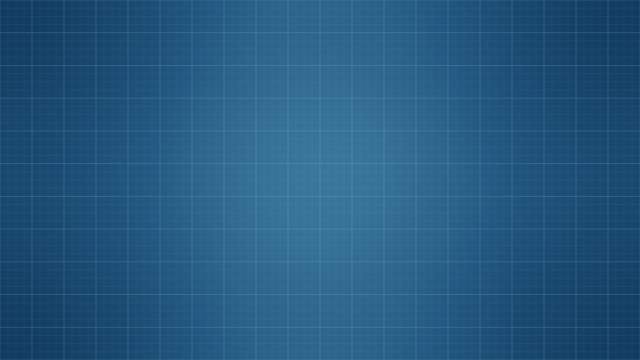
A WebGL 1 fragment shader for this pattern:

```glsl
#ifdef GL_FRAGMENT_PRECISION_HIGH
precision highp float;
#else
precision mediump float;
#endif

uniform vec2 u_resolution;

const float PI = 3.14159265;
const vec2 CELLS = vec2(20.0, 11.0);
const float SUBDIVISIONS = 4.0;
const float LINE_WIDTH = 0.0023;  // fraction of canvas height

const vec3 CENTRE_BLUE = vec3(0.225, 0.460, 0.608);
const vec3 MIDDLE_BLUE = vec3(0.132, 0.342, 0.502);
const vec3 CORNER_BLUE = vec3(0.072, 0.236, 0.380);
const vec3 LINE_BLUE = vec3(0.55, 0.78, 0.88);

float hash(vec2 p) {
    return fract(sin(dot(p, vec2(127.1, 311.7))) * 43758.5453);
}

// Value noise that wraps after a whole number of lattice cells
float wrappedNoise(vec2 uv, vec2 period) {
    vec2 p = uv * period;
    vec2 i = floor(p);
    vec2 f = fract(p);
    f = f * f * (3.0 - 2.0 * f);
    vec2 a = mod(i, period);
    vec2 b = mod(i + 1.0, period);
    float low = mix(hash(a), hash(vec2(b.x, a.y)), f.x);
    float high = mix(hash(vec2(a.x, b.y)), hash(b), f.x);
    return mix(low, high, f.y);
}

// Share of a pixel covered by the nearest line, on each axis
vec2 lineCoverage(vec2 uv, vec2 count, vec2 size, float width, float pixel) {
    vec2 d = abs(fract(uv * count + 0.5) - 0.5) * size / count;
    vec2 upper = min(d + 0.5 * pixel, vec2(0.5 * width));
    vec2 lower = max(d - 0.5 * pixel, vec2(-0.5 * width));
    return clamp((upper - lower) / pixel, 0.0, 1.0);
}

float grid(vec2 uv, vec2 count, vec2 size, float width, float pixel) {
    vec2 c = lineCoverage(uv, count, size, width, pixel);
    return 1.0 - (1.0 - c.x) * (1.0 - c.y);
}

// Radial falloff, 0 in the centre and 1 in the corners, flat across the edges
float vignette(vec2 uv, vec2 size) {
    vec2 s = sin(PI * (uv - 0.5));
    vec2 weight = size * size / dot(size, size);
    return pow(dot(s * s, weight), 0.92);
}

vec3 paper(float falloff) {
    vec3 inner = mix(CENTRE_BLUE, MIDDLE_BLUE, clamp(falloff * 2.0, 0.0, 1.0));
    return mix(inner, CORNER_BLUE, clamp(falloff * 2.0 - 1.0, 0.0, 1.0));
}

void main() {
    vec2 uv = gl_FragCoord.xy / u_resolution;
    vec2 size = vec2(u_resolution.x / u_resolution.y, 1.0);
    float pixel = 1.0 / u_resolution.y;

    // Shaded paper with faint mottling and grain
    vec3 color = paper(vignette(uv, size));
    color += 0.006 * (wrappedNoise(uv, vec2(16.0, 9.0)) - 0.5);
    color += 0.008 * (wrappedNoise(uv, vec2(256.0, 144.0)) - 0.5);

    // Fine and main rulings
    float minor = grid(uv, CELLS * SUBDIVISIONS, size, LINE_WIDTH, pixel);
    float major = grid(uv, CELLS, size, LINE_WIDTH, pixel);
    color = mix(color, LINE_BLUE, max(0.07 * minor, 0.23 * major));

    gl_FragColor = vec4(color, 1.0);
}
```
